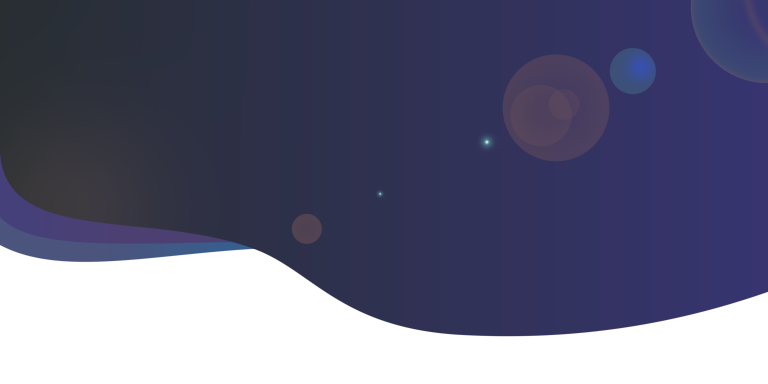
Write a Shadertoy shader that draws this background.

```glsl
const vec3 WHITE = vec3(1.0);
const vec3 CHARCOAL = vec3(0.155, 0.18, 0.195);
const vec3 INDIGO = vec3(0.215, 0.205, 0.44);
const vec3 ROSE = vec3(0.55, 0.38, 0.36);
const vec3 STEEL = vec3(0.24, 0.32, 0.47);
const vec3 COBALT = vec3(0.22, 0.32, 0.70);
const vec3 MINT = vec3(0.42, 0.85, 0.78);

vec2 bezier(vec2 a, vec2 b, vec2 c, vec2 d, float t) {
    float s = 1.0 - t;
    return s * s * s * a + 3.0 * s * s * t * b + 3.0 * s * t * t * c + t * t * t * d;
}

// Approximate signed distance above a curve whose x grows with t
float aboveCurve(vec2 p, vec2 a, vec2 b, vec2 c, vec2 d) {
    float low = 0.0, high = 1.0;
    for (int i = 0; i < 18; i++) {
        float mid = 0.5 * (low + high);
        if (bezier(a, b, c, d, mid).x < p.x) low = mid;
        else high = mid;
    }
    float t = 0.5 * (low + high);
    vec2 tangent = mix(mix(b - a, c - b, t), mix(c - b, d - c, t), t);
    return (p.y - bezier(a, b, c, d, t).y) * tangent.x / length(tangent);
}

// Long wave built from four joined curves
float aboveWave(vec2 p) {
    vec2 shoulder = vec2(0.339, 0.411);
    vec2 crest = vec2(0.661, 0.352);
    vec2 trough = vec2(1.198, 0.128);
    if (p.x < shoulder.x)
        return aboveCurve(p, vec2(0.0, 0.609), vec2(0.005, 0.44), vec2(0.182, 0.43), shoulder);
    if (p.x < crest.x)
        return aboveCurve(p, shoulder, vec2(0.456, 0.401), vec2(0.573, 0.385), crest);
    if (p.x < trough.x)
        return aboveCurve(p, crest, vec2(0.8125, 0.297), vec2(0.885, 0.146), trough);
    return aboveCurve(p, trough, vec2(1.484, 0.112), vec2(1.745, 0.151), vec2(2.0, 0.24));
}

float cover(float dist, float blur) {
    return smoothstep(-blur, blur, dist);
}

float glow(vec2 p, vec2 center, float radius) {
    vec2 q = (p - center) / radius;
    return exp(-dot(q, q));
}

// Translucent disc with separate opacity at its heart and rim
vec3 disc(vec3 base, vec3 tint, vec2 p, vec2 center, float radius, vec2 opacity, float blur) {
    float r = length(p - center);
    float alpha = mix(opacity.x, opacity.y, smoothstep(0.2, 1.0, r / radius));
    return mix(base, tint, alpha * cover(radius - r, blur));
}

vec3 star(vec3 base, vec2 p, vec2 center, float radius) {
    vec3 color = mix(base, MINT, 0.45 * glow(p, center, radius));
    return mix(color, vec3(0.8, 1.0, 0.95), glow(p, center, radius * 0.3));
}

void mainImage(out vec4 fragColor, in vec2 fragCoord) {
    vec2 p = fragCoord / iResolution.y;
    float blur = 0.75 / iResolution.y;

    // Night gradient with a warm haze on the left
    vec3 night = mix(CHARCOAL, INDIGO, clamp(p.x * 0.5, 0.0, 1.0));
    night += vec3(0.08, 0.045, 0.03) * glow(p, vec2(0.18, 0.46), 0.24);

    // Rose bubbles
    night = disc(night, ROSE, p, vec2(1.448, 0.719), 0.139, vec2(0.19, 0.29), blur);
    night = disc(night, ROSE, p, vec2(1.409, 0.699), 0.080, vec2(0.14, 0.17), blur);
    night = disc(night, ROSE, p, vec2(1.469, 0.728), 0.040, vec2(0.14), blur);
    night = disc(night, ROSE, p, vec2(0.799, 0.404), 0.039, vec2(0.35, 0.39), blur);

    // Blue bubble with an off-center light
    vec3 orb = mix(STEEL, COBALT, glow(p, vec2(1.669, 0.825), 0.034));
    night = disc(night, orb, p, vec2(1.648, 0.815), 0.060, vec2(0.95), blur);

    // Corner bubble with a rose rim and inner streak
    vec2 corner = vec2(1.997, 0.982);
    float cornerRadius = 0.198;
    float inside = cornerRadius - length(p - corner);
    float cornerCover = cover(inside, blur);
    night = disc(night, STEEL, p, corner, cornerRadius, vec2(0.12, 0.65), blur);
    float streak = (length(p - vec2(2.161, 1.039)) - 0.217) / 0.012;
    night = mix(night, ROSE, 0.22 * cornerCover * exp(-streak * streak));
    night = mix(night, ROSE, 0.30 * cornerCover * exp(-max(inside, 0.0) / 0.008));

    // Small stars
    night = star(night, p, vec2(1.268, 0.630), 0.014);
    night = star(night, p, vec2(0.990, 0.495), 0.0065);

    // Layered waves over white
    float blueEdge = aboveCurve(p, vec2(0.0, 0.362), vec2(0.156, 0.279),
                                vec2(0.391, 0.336), vec2(0.661, 0.352));
    float purpleEdge = aboveCurve(p, vec2(0.0, 0.435), vec2(0.078, 0.349),
                                  vec2(0.3125, 0.365), vec2(0.625, 0.370));
    vec3 blueBand = mix(vec3(0.29, 0.33, 0.49), vec3(0.21, 0.37, 0.56),
                        smoothstep(0.25, 0.65, p.x));
    vec3 purpleBand = mix(vec3(0.27, 0.25, 0.48), vec3(0.30, 0.25, 0.45),
                          smoothstep(0.0, 0.35, p.x));
    vec3 color = mix(WHITE, blueBand, cover(blueEdge, blur));
    color = mix(color, purpleBand, cover(purpleEdge, blur));
    color = mix(color, night, cover(aboveWave(p), blur));
    fragColor = vec4(color, 1.0);
}
```
